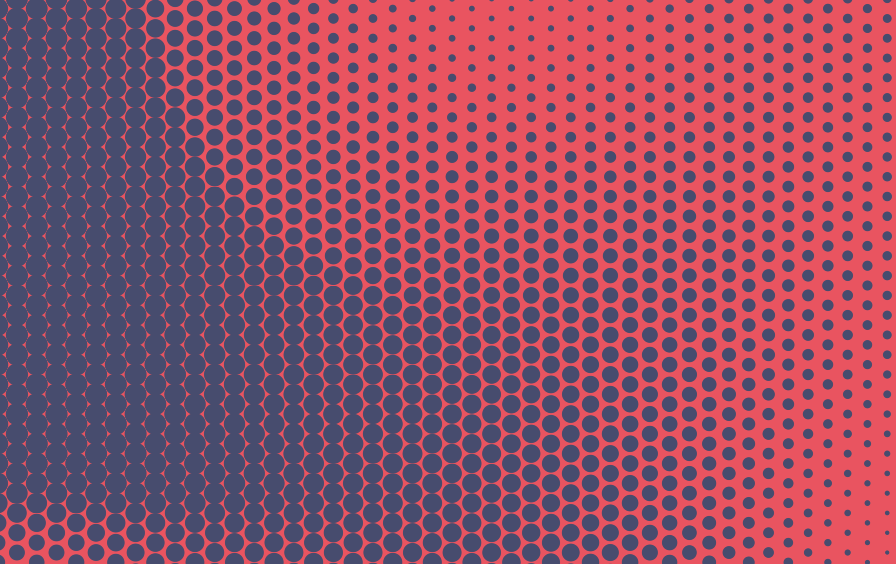
Reproduce this pattern procedurally as a Shadertoy shader.

```glsl
// Lengths are in canvas heights; dot radii are in units of the grid pitch.
const vec3 CORAL = vec3(0.912, 0.33, 0.375);
const vec3 SLATE = vec3(0.28, 0.30, 0.43);

const float PITCH = 0.03507;
const vec2 GRID_OFFSET = vec2(0.856, 0.58);

const float BASE_RADIUS = 0.484;
const float SHADE_GAIN = 0.077;
const float HOLLOW_DEPTH = 0.342;
const vec2 HOLLOW_CENTER = vec2(0.86, 1.05);
const vec2 HOLLOW_SIZE = vec2(0.42, 0.41);
const float HOLLOW_RIGHT_SIZE = 0.46;
const float HOLLOW_RIM = 0.595;
const float RIGHT_FADE = 0.230;
const float RIGHT_CORNER_FADE = 0.148;
const float LEFT_CORNER_FADE = 0.089;

float bump(vec2 p, vec2 center, vec2 size) {
    vec2 d = (p - center) / size;
    return exp(-dot(d, d));
}

// Dot radius as a smooth tone over the canvas
float dotRadius(vec2 p) {
    vec2 hollowSize = HOLLOW_SIZE;
    if (p.x > HOLLOW_CENTER.x) hollowSize.x = HOLLOW_RIGHT_SIZE;
    float hollow = HOLLOW_DEPTH * bump(p, HOLLOW_CENTER, hollowSize);

    // Heavier dots on the left, cut off by the rim of the hollow
    float rim = smoothstep(-0.015, 0.015, distance(p, HOLLOW_CENTER) - HOLLOW_RIM);
    float shade = SHADE_GAIN * rim * (1.0 - smoothstep(0.1, 1.1, p.x));
    shade *= smoothstep(0.03, 0.13, p.y);

    // Thinning towards the right side and the lower corners
    float side = max(p.x - 0.7, 0.0) / 0.87;
    float fade = RIGHT_FADE * side * side;
    fade += RIGHT_CORNER_FADE * bump(p, vec2(1.6, 0.0), vec2(0.3));
    fade += LEFT_CORNER_FADE * bump(p, vec2(0.06, 0.0), vec2(0.18, 0.1));

    return max(BASE_RADIUS + shade - hollow - fade, 0.05);
}

// Signed distance to the staggered dots, in grid units
float dotField(vec2 q) {
    float nearest = 1.0;
    float column = floor(q.x - GRID_OFFSET.x + 0.5);
    for (int i = -1; i <= 1; i++) {
        float c = column + float(i);
        float shift = GRID_OFFSET.y + 0.5 * mod(c, 2.0);
        float row = floor(q.y - shift + 0.5);
        vec2 center = vec2(c + GRID_OFFSET.x, row + shift);
        nearest = min(nearest, distance(q, center) - dotRadius(center * PITCH));
    }
    return nearest;
}

void mainImage(out vec4 fragColor, in vec2 fragCoord) {
    vec2 q = fragCoord / (iResolution.y * PITCH);
    float pixel = 1.0 / (iResolution.y * PITCH);
    float ink = 1.0 - smoothstep(-0.6 * pixel, 0.6 * pixel, dotField(q));
    fragColor = vec4(mix(CORAL, SLATE, ink), 1.0);
}
```
